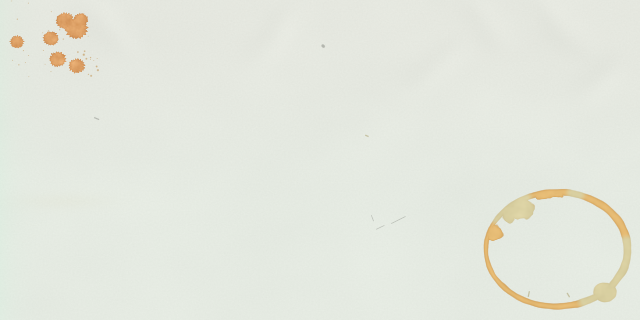
Reproduce this texture procedurally as a WebGL 2 fragment shader.

```glsl
#version 300 es
precision highp float;
// Aged pale paper with soft creases and grain, a coffee ring at lower right and
// rust splashes at upper left. Stains are distance fields with noisy borders,
// filled with a translucent wash and a darker dried rim.
#define PAPER vec3(0.900, 0.912, 0.882)
#define KHAKI vec3(0.850, 0.810, 0.620)
#define AMBER vec3(0.905, 0.730, 0.440)
#define RUST vec3(0.870, 0.620, 0.380)
#define RING_CENTER vec2(1.740, 0.221)
#define RING_RADII vec2(0.2215, 0.1785)
#define RING_HALF_WIDTH 0.0095
#define GRAIN 0.010
#define CREASE 0.022
#define DROPLETS 44

uniform vec2 u_resolution;
out vec4 fragColor;

vec2 hash2(vec2 p) {
    vec3 q = fract(p.xyx * vec3(0.1031, 0.1030, 0.0973));
    q += dot(q, q.yzx + 33.33);
    return fract((q.xx + q.yz) * q.zy);
}

float corner(vec2 cell, vec2 offset) {
    return dot(hash2(cell) * 2.0 - 1.0, offset);
}

// Gradient noise
float noise(vec2 p) {
    vec2 i = floor(p), f = fract(p), e = vec2(1.0, 0.0);
    vec2 u = f * f * f * (f * (f * 6.0 - 15.0) + 10.0);
    return mix(mix(corner(i, f), corner(i + e, f - e), u.x),
               mix(corner(i + e.yx, f - e.yx), corner(i + 1.0, f - 1.0), u.x), u.y);
}

float fbm(vec2 p) {
    return 0.5 * noise(p) + 0.25 * noise(p * 2.03 + 17.3) + 0.13 * noise(p * 4.1 + 51.7);
}

float segment(vec2 p, vec2 a, vec2 b) {
    vec2 d = b - a;
    return length(p - a - d * clamp(dot(p - a, d) / dot(d, d), 0.0, 1.0));
}

float band(float x, float lo, float hi) {
    return smoothstep(lo - 0.06, lo + 0.06, x) * (1.0 - smoothstep(hi - 0.06, hi + 0.06, x));
}

// Soft fold along a-b: lit on one side, shaded on the other
float crease(vec2 p, vec2 a, vec2 b) {
    vec2 d = b - a, v = p - a;
    float along = dot(v, d) / dot(d, d);
    float side = (d.x * v.y - d.y * v.x) / (length(d) * 0.045);
    return side * exp(-side * side) * (1.0 - smoothstep(0.1, 1.0, abs(2.0 * along - 1.0)));
}

vec3 paper(vec2 p) {
    float upper = smoothstep(0.3, 0.95, p.y);
    vec3 col = PAPER + mix(vec3(-0.003, 0.006, 0.003), vec3(-0.002, -0.005, -0.006), upper);
    col += vec3(-0.022, 0.008, -0.004) * exp(-p.x * 22.0) + 0.022 * fbm(p * vec2(3.0, 4.0));
    const vec4 folds[6] = vec4[6](
        vec4(1.42, 1.05, 1.62, 0.80), vec4(1.50, 0.90, 1.22, 0.68), vec4(1.62, 1.06, 1.88, 0.80),
        vec4(1.98, 0.84, 1.78, 0.66), vec4(0.98, 1.04, 0.74, 0.74), vec4(0.20, 1.05, 0.46, 0.78));
    vec2 bent = p + 0.03 * vec2(noise(p * 5.0), noise(p * 5.0 + 9.0));
    for (int i = 0; i < 6; i++) col += CREASE * crease(bent, folds[i].xy, folds[i].zw);
    // Yellowed smudge and fine fibres
    vec2 smudge = (p - vec2(0.20, 0.37)) / vec2(0.14, 0.025);
    col -= vec3(0.006, 0.010, 0.020) * exp(-dot(smudge, smudge));
    return col + GRAIN * (noise(p * 150.0) + noise(p * vec2(230.0, 290.0)));
}

// Translucent wash with a dark rim; d is negative inside
vec3 stain(vec3 base, vec3 tint, float d, float px, float rimDepth) {
    float rim = exp(-max(-d, 0.0) / 0.0027);
    vec3 wash = tint - rimDepth * rim * vec3(0.6, 0.9, 1.0);
    return mix(base, wash, 0.95 * (1.0 - smoothstep(-px, px, d)));
}

vec3 coffeeRing(vec3 col, vec2 p, float px) {
    vec2 wobble = vec2(fbm(p * 23.0), fbm(p * 23.0 + 5.0));
    vec2 q = (p + 0.004 * wobble - RING_CENTER) / RING_RADII;
    float angle = atan(q.y, q.x), len = length(q);
    float radial = (len - 1.0) * len / max(length(q / RING_RADII), 0.001);
    float halfWidth = RING_HALF_WIDTH + 0.0025 * cos(angle) + 0.003 * noise(q * 4.0);
    // Pools spread inward, cut by the outer border
    vec2 r = p + 0.024 * wobble;
    float pool = min(length(r - vec2(1.630, 0.348)) - 0.036, length(r - vec2(1.590, 0.332)) - 0.027);
    pool = min(pool, length(r - vec2(1.544, 0.274)) - 0.027);
    pool = min(pool, segment(r, vec2(1.68, 0.389), vec2(1.75, 0.396)) - 0.013);
    float d = min(abs(radial) - halfWidth, max(pool, radial - halfWidth));
    d = min(d, length((p + 0.006 * wobble - vec2(1.891, 0.086)) * vec2(0.92, 1.1)) - 0.034);
    float pale = band(angle, -1.25, 0.22) + band(angle, 1.18, 1.42) + band(angle, 1.95, 2.66);
    return stain(col, mix(AMBER, KHAKI, pale) + 0.07 * wobble.x, d, px, mix(0.17, 0.07, pale));
}

vec3 splashes(vec3 col, vec2 p, float px) {
    const vec3 drops[7] = vec3[7](
        vec3(0.203, 0.935, 0.026), vec3(0.252, 0.938, 0.021), vec3(0.238, 0.911, 0.033), vec3(0.053, 0.869, 0.020),
        vec3(0.159, 0.880, 0.022), vec3(0.180, 0.815, 0.024), vec3(0.240, 0.794, 0.023));
    float d = 1.0, spray = 1.0;
    for (int i = 0; i < 7; i++) {
        vec2 v = p - drops[i].xy;
        float spikes = 0.25 * noise(normalize(v + 1e-5) * 5.0 + float(i) * 7.0) + 0.05 * sin(atan(v.y, v.x) * 19.0);
        d = min(d, length(v * vec2(0.96, 1.06)) - drops[i].z * (1.0 + spikes));
    }
    for (int i = 0; i < DROPLETS; i++) {
        vec2 h = hash2(vec2(float(i) + 3.0, 41.0)) - 0.5;
        float size = hash2(vec2(float(i), 87.0)).x;
        spray = min(spray, length(p - vec2(0.175, 0.88) - h * vec2(0.28, 0.24)) - mix(0.0007, 0.0036, size * size * size));
    }
    col = mix(col, mix(KHAKI, RUST, 0.5) - 0.08, 0.75 * (1.0 - smoothstep(-px, px, spray)));
    return stain(col, RUST + vec3(0.16, 0.20, 0.20) * fbm(p * 38.0), d, px, 0.14);
}

// Small flecks and scratches
vec3 marks(vec3 col, vec2 p, float px) {
    const vec4 flecks[8] = vec4[8](
        vec4(1.177, 0.284, 1.200, 0.295), vec4(1.224, 0.302, 1.266, 0.323), vec4(1.161, 0.326, 1.167, 0.310),
        vec4(1.654, 0.088, 1.651, 0.074), vec4(1.773, 0.083, 1.779, 0.073), vec4(1.143, 0.577, 1.150, 0.574),
        vec4(1.009, 0.857, 1.011, 0.855), vec4(0.296, 0.632, 0.308, 0.627));
    for (int i = 0; i < 8; i++) {
        float size = i == 6 ? 0.0045 : (i < 3 ? 0.0008 : 0.0018);
        vec3 ink = i > 2 && i < 6 ? KHAKI - 0.17 : vec3(0.60, 0.61, 0.58);
        float d = segment(p, flecks[i].xy, flecks[i].zw) - size;
        col = mix(col, ink, 0.65 * (1.0 - smoothstep(-px, px, d)));
    }
    return col;
}

void main() {
    vec2 p = gl_FragCoord.xy / u_resolution.y;
    float px = 0.8 / u_resolution.y;
    vec3 col = splashes(coffeeRing(paper(p), p, px), p, px);
    fragColor = vec4(clamp(marks(col, p, px), 0.0, 1.0), 1.0);
}
```
